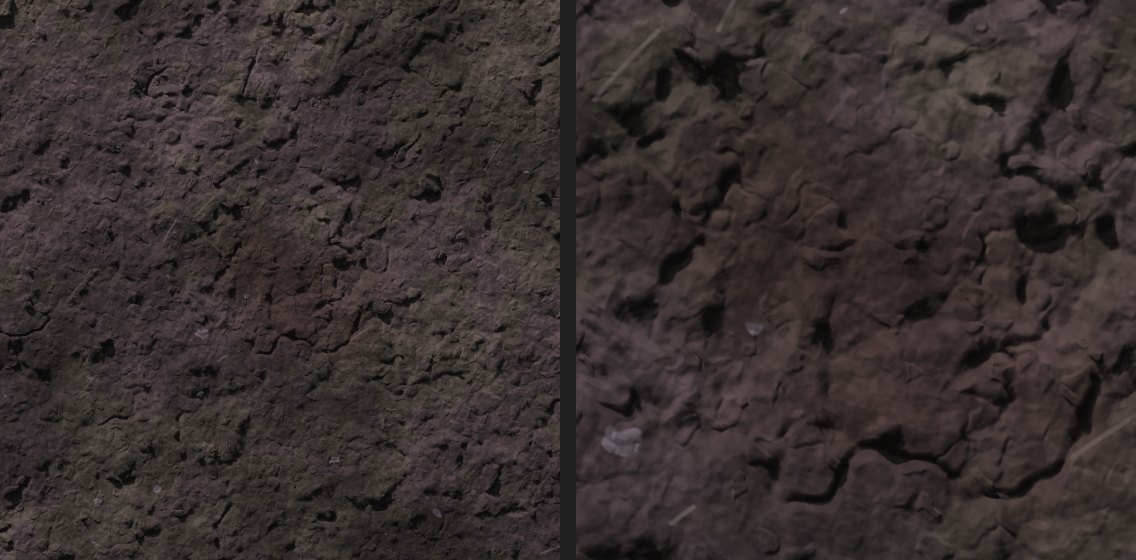
Left, the full canvas; right, a detail of the centre.
Write a three.js fragment shader that draws this texture.

```glsl
varying vec2 vUv;

#define UMBER vec3(0.211, 0.176, 0.186)
#define OLIVE vec3(0.216, 0.191, 0.176)
#define RUST vec3(0.182, 0.139, 0.134)
#define STRAW vec3(0.40, 0.365, 0.36)
#define CHIP vec3(0.42, 0.385, 0.43)
#define SUN_DIR vec2(-0.45, 0.89)
#define SUN_SLOPE 0.6
#define SHADOW_LEVEL 0.37
#define SLOPE_GAIN 0.4
#define GRIT 0.0092
#define STRAW_COUNT 12
#define CHIP_COUNT 26

float hash(vec2 p) {
  vec3 q = fract(p.xyx * 0.1031);
  q += dot(q, q.yzx + 33.33);
  return fract((q.x + q.y) * q.z);
}

vec2 hash2(vec2 p) {
  return vec2(hash(p), hash(p + 71.7));
}

float noise(vec2 p) {
  vec2 i = floor(p), f = fract(p);
  f = f * f * f * (f * (f * 6.0 - 15.0) + 10.0);
  float low = mix(hash(i), hash(i + vec2(1.0, 0.0)), f.x);
  float high = mix(hash(i + vec2(0.0, 1.0)), hash(i + 1.0), f.x);
  return mix(low, high, f.y);
}

vec2 jitter(vec2 p) {
  p = mat2(0.8, 0.6, -0.6, 0.8) * p;
  return vec2(noise(p), noise(p + 43.0)) - 0.5;
}

float fbm(vec2 p) {
  float sum = 0.0, amp = 0.5;
  for (int i = 0; i < 4; i++) {
    sum += amp * noise(p);
    p = mat2(1.6, 1.2, -1.2, 1.6) * p + 11.3;
    amp *= 0.5;
  }
  return sum;
}

// Angular crumbs of random size, turn and height with broken outlines
float clods(vec2 p) {
  p += 0.55 * jitter(p * 1.7) + 0.24 * jitter(p * 4.3 + 9.0);
  vec2 cell = floor(p);
  float top = 0.0;
  for (int y = -1; y <= 1; y++) {
    for (int x = -1; x <= 1; x++) {
      vec2 id = cell + vec2(float(x), float(y));
      vec2 rnd = hash2(id + 5.0);
      vec2 d = p - id - hash2(id + 31.0);
      vec2 axis = normalize(rnd - 0.503);
      vec2 turned = abs(vec2(dot(d, axis), 1.3 * dot(d, vec2(-axis.y, axis.x))));
      float dist = mix(length(turned), max(turned.x, turned.y), 0.6);
      float radius = mix(0.3, 0.75, rnd.x);
      top = max(top, mix(0.25, 1.0, rnd.y) * (1.0 - smoothstep(0.4 * radius, radius, dist)));
    }
  }
  return top;
}

// Ground height: swells, crumbs of three sizes, grit and broken crevices
float relief(vec2 p) {
  float swell = fbm(p * 6.0 + 3.0);
  float h = 0.045 * swell + GRIT * fbm(p * 54.0);
  h += 0.016 * clods(p * 9.0) + 0.0095 * clods(p * 19.0 + 7.0) + 0.005 * clods(p * 42.0 + 3.0);
  float crevice = 1.0 - smoothstep(0.0, 0.035, abs(swell - 0.44));
  return h - 0.009 * crevice * smoothstep(0.5, 0.72, noise(p * 15.0 + 90.0));
}

// Slope shading plus a cast shadow
float sunlight(vec2 p) {
  float ground = relief(p), blocked = 0.0;
  float slope = (relief(p + SUN_DIR * 0.002) - ground) / 0.002;
  for (int i = 1; i <= 7; i++) {
    float n = float(i), reach = n * (0.0018 + 0.0003 * n);
    blocked = max(blocked, relief(p + SUN_DIR * reach) - ground - reach * SUN_SLOPE);
  }
  float lit = clamp(1.04 - SLOPE_GAIN * slope, 0.55, 1.33);
  return lit * mix(1.0, SHADOW_LEVEL, smoothstep(0.0, 0.0045, blocked));
}

vec3 soil(vec2 p) {
  float hue = 0.6 * fbm(p * 5.0 + 7.0) + 0.4 * fbm(p * 24.0);
  vec3 tint = mix(UMBER, OLIVE, smoothstep(0.38, 0.54, hue));
  float patchDist = length(p - vec2(0.53, 0.47)) + 0.2 * (fbm(p * 9.0) - 0.47);
  tint = mix(tint, RUST, 0.75 * (1.0 - smoothstep(0.05, 0.2, patchDist)));
  float blotch = 0.46 + 1.15 * fbm(p * 4.0 + 20.0);
  float grain = 0.8 + 0.24 * noise(p * 165.0) + 0.16 * noise(p * 270.0 + 8.0);
  return tint * blotch * grain * (0.83 + 0.36 * fbm(p * 26.0 + 60.0));
}

// Coverage of thin dry stalks, mostly rising to the right
float stalks(vec2 p) {
  float cover = 0.0;
  for (int i = 0; i < STRAW_COUNT; i++) {
    vec2 id = vec2(float(i), 17.0);
    float angle = 0.65 + 0.9 * (hash(id + 9.0) - 0.5);
    float halfLen = mix(0.008, 0.032, hash(id + 4.0));
    vec2 axis = vec2(cos(angle), sin(angle)), d = p - hash2(id);
    float along = dot(d, axis);
    float across = dot(d, vec2(-axis.y, axis.x)) + 1.2 * along * along;
    float dist = length(vec2(max(abs(along) - halfLen, 0.0), across));
    cover = max(cover, (1.0 - smoothstep(0.0006, 0.0022, dist)) * mix(0.3, 1.0, hash(id + 2.0)));
  }
  return cover * (0.5 + 0.5 * noise(p * 90.0));
}

// Coverage of small pale stones with ragged outlines
float chips(vec2 p) {
  float cover = 0.0;
  vec2 ragged = p + 0.007 * jitter(p * 120.0);
  for (int i = 0; i < CHIP_COUNT; i++) {
    vec2 id = vec2(float(i), 53.0);
    float size = hash(id + 6.0);
    float radius = mix(0.0022, 0.01, size * size * size);
    float dist = length((ragged - hash2(id)) * vec2(1.0, 1.35));
    cover = max(cover, 1.0 - smoothstep(radius - 0.0015, radius + 0.0015, dist));
  }
  return cover;
}

void main() {
  float light = sunlight(vUv);
  vec3 color = mix(soil(vUv), CHIP, 0.55 * chips(vUv)) * light;
  color = mix(color, STRAW * mix(0.7, 1.0, light), stalks(vUv));
  gl_FragColor = vec4(color + vec3(0.008, 0.006, 0.007), 1.0);
}
```
